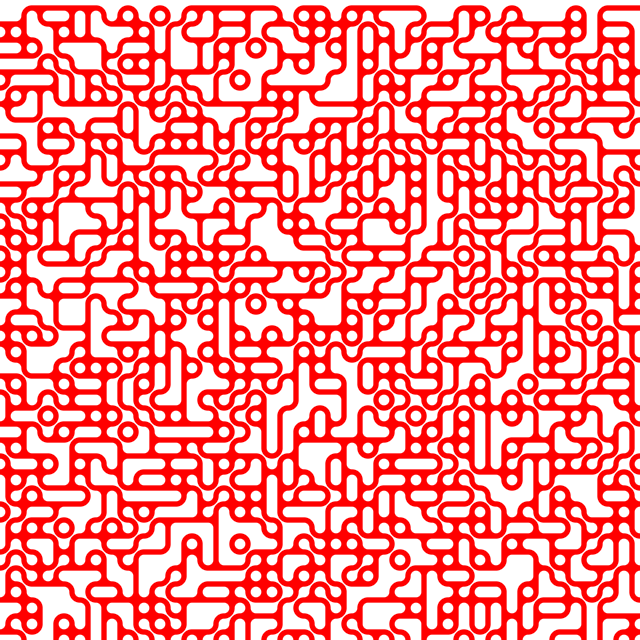
Reproduce this pattern procedurally as a Shadertoy shader.

```glsl
// Rounded red contours between randomly labelled grid nodes, a multi-label Truchet maze.

const float CELLS = 40.0;         // tiles along the canvas height
const float LABELS = 4.0;         // number of region labels
const float HALF_STROKE = 0.167;  // half the line width, in tiles
const float ARC_RADIUS = 0.5;     // corner arcs meet at the edge midpoints
const float EDGE_PIXELS = 1.1;    // width of the smoothed edge
const float FAR = 9.0;            // distance used when a part is absent
const vec3 PAPER = vec3(1.0);
const vec3 LINE = vec3(1.0, 0.0, 0.0);

float hash(vec2 p) {
    vec3 q = fract(vec3(p.xyx) * 0.1031);
    q += dot(q, q.yzx + 33.33);
    return fract((q.x + q.y) * q.z);
}

// Region label of a grid node; the top row is one shared region.
float label(vec2 node) {
    return node.y >= CELLS ? 0.0 : floor(hash(node + 17.0) * LABELS);
}

float arc(vec2 p, vec2 corner, bool present) {
    return present ? abs(length(p - corner) - ARC_RADIUS) : FAR;
}

// Distance to the contour lines inside the tile that holds g.
float contour(vec2 g) {
    vec2 tile = floor(g), p = fract(g);

    // Labels of the corners, counterclockwise from the lower left
    float a = label(tile);
    float b = label(tile + vec2(1, 0));
    float c = label(tile + vec2(1, 1));
    float d = label(tile + vec2(0, 1));

    // Equal diagonal corners join through a thin gap; a coin settles ties
    bool coin = hash(tile + 211.0) < 0.5;
    bool linkAC = a == c && (b != d || coin);
    bool linkBD = b == d && !linkAC;

    // Quarter arcs cut off corners that differ from both neighbours
    float dist = FAR;
    dist = min(dist, arc(p, vec2(0, 0), a != b && a != d && !linkAC));
    dist = min(dist, arc(p, vec2(1, 0), b != a && b != c && !linkBD));
    dist = min(dist, arc(p, vec2(1, 1), c != b && c != d && !linkAC));
    dist = min(dist, arc(p, vec2(0, 1), d != a && d != c && !linkBD));

    // Straight lines divide opposite halves that share no label
    if (a != c && b != d) {
        if (a != d && b != c) dist = min(dist, abs(p.y - 0.5));
        if (a != b && c != d) dist = min(dist, abs(p.x - 0.5));
    }
    return dist;
}

void mainImage(out vec4 fragColor, in vec2 fragCoord) {
    float scale = CELLS / iResolution.y;
    float dist = contour(fragCoord * scale) - HALF_STROKE;
    float ink = clamp(0.5 - dist / (EDGE_PIXELS * scale), 0.0, 1.0);
    fragColor = vec4(mix(PAPER, LINE, ink), 1.0);
}
```
